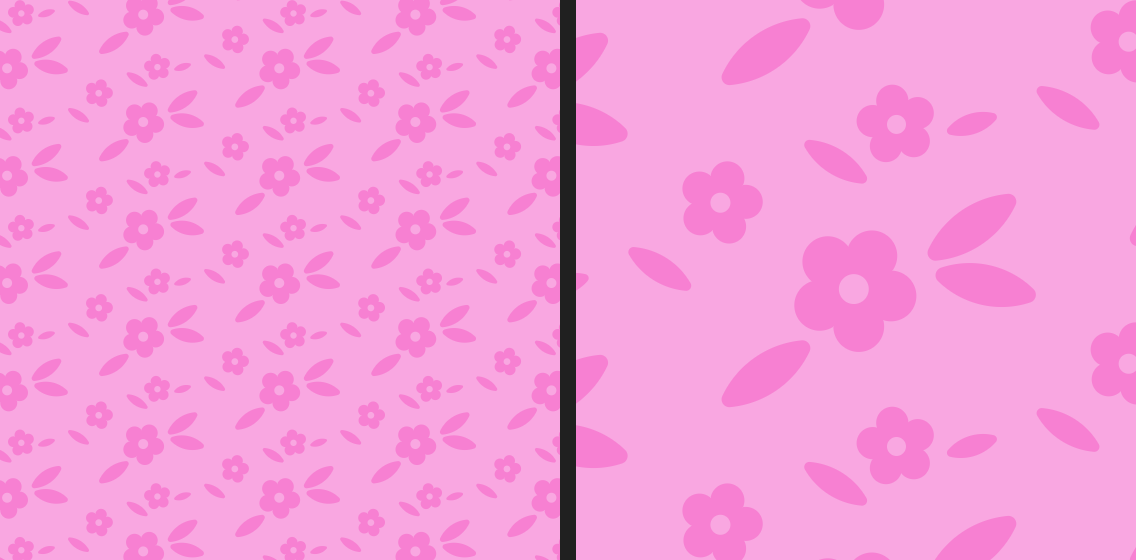
Left: the whole. Right: its middle third, enlarged.
Reproduce this pattern procedurally as a WebGL 1 fragment shader.

```glsl
precision highp float;
// Half-drop repeat of five-petalled flowers and loose leaves, pink on pink.

uniform vec2 u_resolution;

// Lengths are in hundredths of the canvas height.
const float CANVAS = 100.0;
const float COLUMN = 24.3;   // distance between columns
const float DROP = 19.17;    // distance between repeats in a column
const vec2 ORIGIN = vec2(49.87, 49.46);
const float SECTOR = 1.2566371; // a fifth of a turn

const vec3 GROUND = vec3(0.976, 0.653, 0.882);
const vec3 BLOSSOM = vec3(0.967, 0.500, 0.822);

// Offset from the nearest copy of a point on the half-drop lattice.
vec2 nearestCopy(vec2 p, vec2 center) {
  vec2 q = p - center;
  float column = floor(q.x / COLUMN + 0.5);
  q -= column * vec2(COLUMN, 0.5 * DROP);
  q.y = mod(q.y + 0.5 * DROP, DROP) - 0.5 * DROP;
  return q;
}

// Five round petals about a pierced centre.
float flower(vec2 p, vec2 center, float size, float degrees) {
  vec2 q = nearestCopy(p, center) / size;
  float radius = length(q);
  float angle = atan(q.y, q.x) - radians(degrees);
  angle = mod(angle + 0.5 * SECTOR, SECTOR) - 0.5 * SECTOR;
  vec2 folded = radius * vec2(cos(angle), sin(angle));
  float petals = length(folded - vec2(2.25, 0.0)) - 1.51;
  float body = min(petals, radius - 1.7);
  return size * max(body, 0.89 - radius);
}

// Lens with softened tips; halfSize holds half its length and half its width.
float leaf(vec2 p, vec2 center, vec2 halfSize, float degrees) {
  vec2 q = nearestCopy(p, center);
  float c = cos(radians(degrees));
  float s = sin(radians(degrees));
  q = abs(vec2(c * q.x + s * q.y, c * q.y - s * q.x));
  float rounding = 0.4 * halfSize.y;
  float h = halfSize.x - rounding;
  float w = halfSize.y - rounding;
  float offset = 0.5 * (h * h - w * w) / w;
  float tip = length(q - vec2(h, 0.0));
  float side = length(q + vec2(0.0, offset)) - offset - w;
  return (offset * (q.x - h) > h * q.y ? tip : side) - rounding;
}

float flowers(vec2 p) {
  float d = flower(p, vec2(0.0), 1.0, 61.5);
  d = min(d, flower(p, vec2(-7.94, 5.14), 0.67, 74.0));
  return min(d, flower(p, vec2(2.54, 9.80), 0.635, 100.0));
}

float leaves(vec2 p) {
  vec2 large = vec2(3.12, 1.17);
  vec2 medium = vec2(2.16, 0.76);
  float d = leaf(p, vec2(7.03, 3.68), large, 35.0);
  d = min(d, leaf(p, vec2(-5.23, -5.04), large, 35.0));
  d = min(d, leaf(p, vec2(7.85, 0.24), vec2(3.05, 1.2), -13.0));
  d = min(d, leaf(p, vec2(-1.08, 7.58), medium, -32.5));
  d = min(d, leaf(p, vec2(-11.55, 1.2), medium, -32.5));
  return min(d, leaf(p, vec2(7.03, 9.83), vec2(1.55, 0.61), 18.0));
}

void main() {
  float pixel = CANVAS / u_resolution.y;
  vec2 p = gl_FragCoord.xy * pixel - ORIGIN;
  float d = min(flowers(p), leaves(p));
  float coverage = clamp(0.5 - d / pixel, 0.0, 1.0);
  gl_FragColor = vec4(mix(GROUND, BLOSSOM, coverage), 1.0);
}
```
